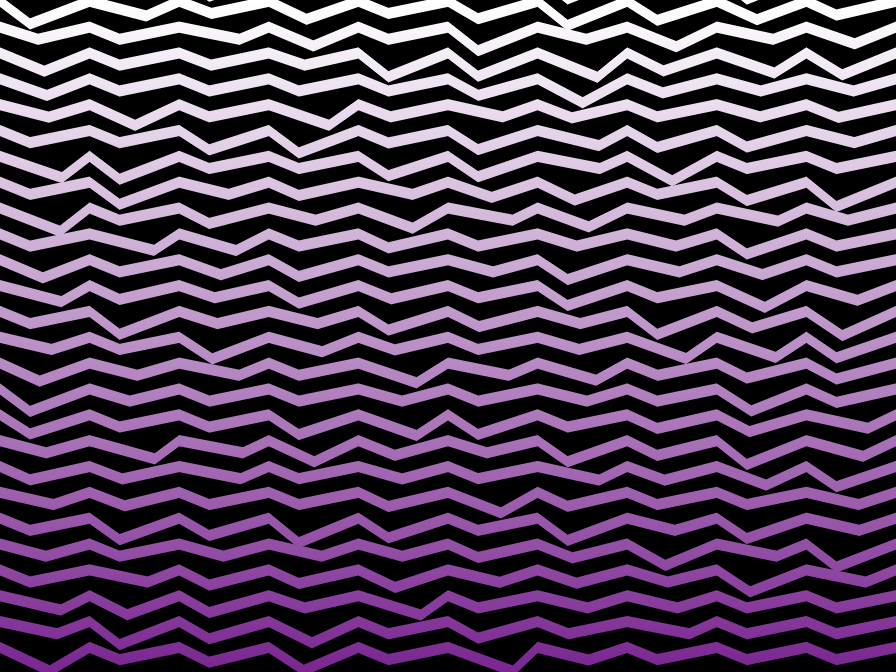
A Shadertoy shader for this pattern:

```glsl
// Stacked zigzag bands on black, fading from purple at the bottom to white.
// Peaks sit on a regular grid; each valley between two peaks gets a hashed
// position and depth, and a band is the vertical distance to that polyline.

const float COLUMNS = 10.0;         // zigzags across
const float ROWS = 26.0;            // bands down
const float PEAK_HEIGHT = 0.95;     // peak centre within its row, in rows
const float BAND_WIDTH = 0.435;     // vertical thickness, in rows
const float VALLEY_MIN_X = 0.335;   // valley position, in columns
const float VALLEY_MAX_X = 0.73;
const float VALLEY_MIN_DEPTH = 0.47; // valley depth, in rows
const float VALLEY_MAX_DEPTH = 0.95;
const vec3 BACKGROUND = vec3(0.0);
const vec3 BOTTOM_COLOR = vec3(0.48, 0.15, 0.57);
const vec3 TOP_COLOR = vec3(1.0);

vec2 hash22(vec2 p) {
    vec3 q = fract(p.xyx * vec3(0.1031, 0.1030, 0.0973));
    q += dot(q, q.yzx + 33.33);
    return fract((q.xx + q.yz) * q.zy);
}

// Height of a band's centre line, in rows
float zigzag(float x, float row) {
    float column = floor(x);
    float along = x - column;
    vec2 rnd = hash22(vec2(column, row) + 17.0);
    // The lower limits make the shallow, left-leaning valley most common
    float valleyX = max(VALLEY_MIN_X, VALLEY_MAX_X * rnd.x);
    float depth = max(VALLEY_MIN_DEPTH, VALLEY_MAX_DEPTH * rnd.y);
    float drop = min(along / valleyX, (1.0 - along) / (1.0 - valleyX));
    return row + PEAK_HEIGHT - depth * drop;
}

void mainImage(out vec4 fragColor, in vec2 fragCoord) {
    vec2 uv = fragCoord / iResolution.xy;
    vec2 grid = uv * vec2(COLUMNS, ROWS);
    float pixel = ROWS / iResolution.y;

    // Deep valleys can reach the band below, so join neighbouring rows
    float coverage = 0.0;
    for (int i = -1; i <= 1; i++) {
        float row = floor(grid.y) + float(i);
        if (row < 0.0) continue;
        float edge = abs(grid.y - zigzag(grid.x, row)) - 0.5 * BAND_WIDTH;
        coverage = max(coverage, clamp(0.5 - edge / pixel, 0.0, 1.0));
    }

    vec3 bandColor = mix(BOTTOM_COLOR, TOP_COLOR, uv.y);
    fragColor = vec4(mix(BACKGROUND, bandColor, coverage), 1.0);
}
```
